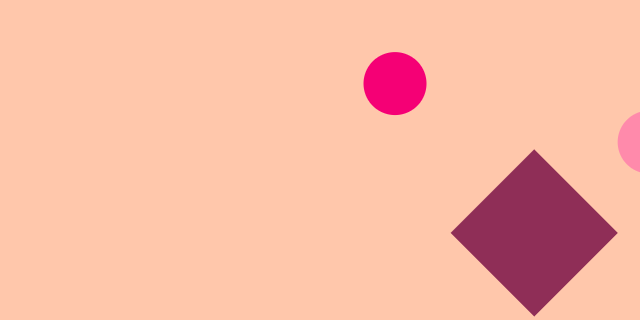
Write a Shadertoy shader that draws this background.

```glsl
// Flat geometric background: a magenta disc, a plum diamond and a pink disc
// cut by the right edge, on plain peach. Each shape is a signed distance
// function, blended over the ground with an edge one pixel wide.

#define DISC_RADIUS    0.0984
#define MAGENTA_CENTER vec2(1.2344, 0.7388)
#define PINK_CENTER    vec2(2.0286, 0.5560)
#define DIAMOND_CENTER vec2(1.6693, 0.2721)
#define DIAMOND_REACH  0.2612

const vec3 PEACH   = vec3(1.00, 0.78, 0.67);
const vec3 MAGENTA = vec3(0.96, 0.00, 0.46);
const vec3 PINK    = vec3(1.00, 0.54, 0.67);
const vec3 PLUM    = vec3(0.56, 0.18, 0.34);

float discDistance(vec2 p, float radius) {
    return length(p) - radius;
}

// Distance to the sides of a square standing on its corner
float diamondDistance(vec2 p, float reach) {
    return (abs(p.x) + abs(p.y) - reach) * inversesqrt(2.0);
}

// Coverage of a shape, smoothed over one pixel
float coverage(float dist, float pixel) {
    return clamp(0.5 - dist / pixel, 0.0, 1.0);
}

void mainImage(out vec4 fragColor, in vec2 fragCoord) {
    // Canvas height is one unit
    float pixel = 1.0 / iResolution.y;
    vec2 p = fragCoord * pixel;

    float magentaDisc = discDistance(p - MAGENTA_CENTER, DISC_RADIUS);
    float pinkDisc    = discDistance(p - PINK_CENTER, DISC_RADIUS);
    float diamond     = diamondDistance(p - DIAMOND_CENTER, DIAMOND_REACH);

    // Layer the shapes over the ground
    vec3 color = PEACH;
    color = mix(color, MAGENTA, coverage(magentaDisc, pixel));
    color = mix(color, PINK, coverage(pinkDisc, pixel));
    color = mix(color, PLUM, coverage(diamond, pixel));

    fragColor = vec4(color, 1.0);
}
```
